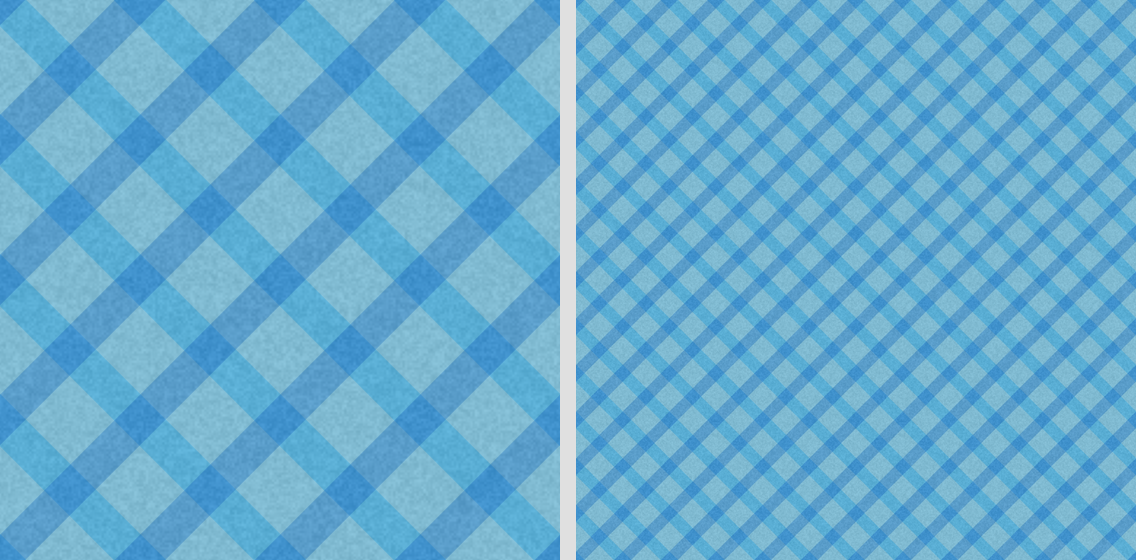
Left: one tile. Right: repeated 3 by 3.
Reproduce this pattern procedurally as a Shadertoy shader.

```glsl
// Diagonal gingham: two crossing sets of translucent blue bands on softly grained paper.

const float REPEATS = 4.0;          // repeats across and down
const float FALLING_WIDTH = 0.375;  // band widths as a share of one repeat
const float RISING_WIDTH = 0.36;

const vec3 GROUND = vec3(0.50, 0.73, 0.82);
const vec3 FALLING = vec3(0.35, 0.68, 0.83);
const vec3 RISING = vec3(0.35, 0.615, 0.79);
const vec3 CROSSING = vec3(0.25, 0.57, 0.80);

// Integer hash of a lattice cell, 0 to 1
float hash(ivec2 cell, uint seed) {
    uvec2 q = uvec2(cell) * uvec2(1597u, 3571u);
    uint n = q.x ^ (q.y << 8) ^ (seed * 7919u);
    n = (n ^ (n >> 15)) * 73244475u;
    n = (n ^ (n >> 15)) * 73244475u;
    n ^= n >> 16;
    return float(n & 65535u) / 65535.0;
}

// Value noise, -1 to 1, wrapping after a whole number of cells
float wrapNoise(vec2 uv, int cells, uint seed) {
    vec2 p = uv * float(cells);
    ivec2 a = ivec2(floor(p)) % cells;
    ivec2 b = (a + 1) % cells;
    vec2 f = fract(p);
    f = f * f * (3.0 - 2.0 * f);
    float low = mix(hash(a, seed), hash(ivec2(b.x, a.y), seed), f.x);
    float high = mix(hash(ivec2(a.x, b.y), seed), hash(b, seed), f.x);
    return 2.0 * mix(low, high, f.y) - 1.0;
}

// Coverage of a band centred on every whole number
float band(float t, float width, float blur) {
    float centreDistance = abs(fract(t + 0.5) - 0.5);
    return 1.0 - smoothstep(-blur, blur, centreDistance - 0.5 * width);
}

// Paper grain: fine specks, soft clumps and a faint broad mottle
float grain(vec2 uv) {
    return 0.026 * wrapNoise(uv, 240, 1u)
         + 0.022 * wrapNoise(uv, 128, 2u)
         + 0.006 * wrapNoise(uv, 40, 3u);
}

void mainImage(out vec4 fragColor, in vec2 fragCoord) {
    vec2 uv = fragCoord / iResolution.xy;
    float blur = REPEATS / min(iResolution.x, iResolution.y);

    // Crossing bands
    float falling = band(REPEATS * (uv.x + uv.y), FALLING_WIDTH, blur);
    float rising = band(REPEATS * (uv.x - uv.y), RISING_WIDTH, blur);
    vec3 color = mix(mix(GROUND, FALLING, falling), mix(RISING, CROSSING, falling), rising);

    // Surface grain
    color += grain(uv);
    fragColor = vec4(clamp(color, 0.0, 1.0), 1.0);
}
```
